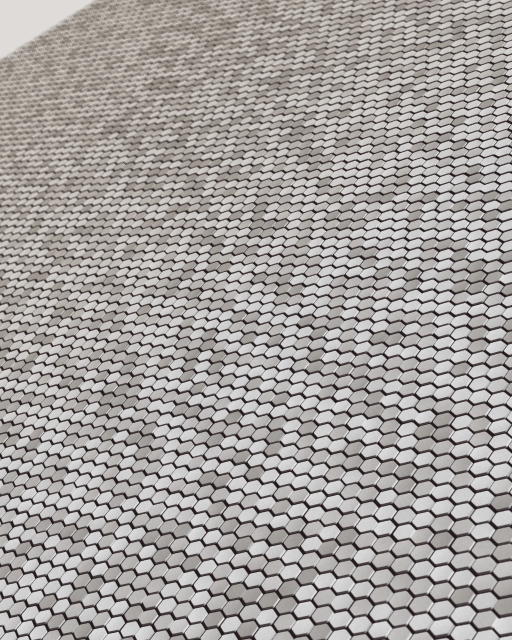
Give the GLSL for this texture, as a WebGL 2 fragment shader.

```glsl
#version 300 es
precision highp float;

uniform vec2 u_resolution;
out vec4 fragColor;

float hash(vec2 p) {
    return fract(sin(dot(p, vec2(127.1, 311.7))) * 43758.5453);
}

float noise(vec2 p) {
    vec2 i = floor(p), f = fract(p);
    f = f * f * (3.0 - 2.0 * f);
    return mix(mix(hash(i), hash(i + vec2(1, 0)), f.x),
               mix(hash(i + vec2(0, 1)), hash(i + vec2(1, 1)), f.x), f.y);
}

// Distance from a hexagon centre, 0.5 at the middle of a cell side
float hexDistance(vec2 q) {
    q = abs(q);
    return max(q.x, dot(q, vec2(0.5, 0.866)));
}

// Offset from the nearest cell centre of a hexagonal lattice
vec2 hexCell(vec2 p) {
    const vec2 period = vec2(1.0, 1.7320508);
    vec2 a = mod(p, period) - 0.5 * period;
    vec2 b = mod(p - 0.5 * period, period) - 0.5 * period;
    return dot(a, a) < dot(b, b) ? a : b;
}

// Coordinates along the horizon (x) and away from the viewer (y)
vec2 tiltedAxes(vec2 p) {
    return vec2(dot(p, vec2(0.85, 0.53)), dot(p, vec2(-0.53, 0.85)));
}

vec3 surface(vec2 p) {
    vec2 t = tiltedAxes(p);
    float nearness = 1.0 - 0.66 * t.y;
    vec2 plane = vec2((t.x - 0.3) / (0.032 * nearness), 80.0 / nearness);

    vec2 q = hexCell(plane);
    vec2 id = round((plane - q) * vec2(2.0, 1.1547005));
    float tone = hash(id);
    vec2 tilt = vec2(hash(id + 7.0), hash(id + 19.0)) - 0.5;
    float lift = 0.065 + 0.05 * hash(id + 41.0);
    q -= 0.05 * tilt;

    // Raised face with soft corners, and the side walls facing the viewer
    vec2 top = q - lift * vec2(0.3, 0.95);
    float faceDist = max(hexDistance(top), length(top) - 0.045);
    float sideDist = hexDistance(q - vec2(0.02, -0.035));
    float face = 1.0 - smoothstep(0.41, 0.45, faceDist);
    float side = 1.0 - smoothstep(0.425, 0.46, sideDist);

    // Matt tiles in light, medium and darker greys
    vec3 lightTile = vec3(0.82, 0.82, 0.815);
    vec3 midTile = vec3(0.73, 0.72, 0.705);
    vec3 darkTile = vec3(0.63, 0.615, 0.595);
    float shade = tone + 0.15 * (noise(plane * vec2(0.22, 0.15)) - 0.5);
    vec3 tile = mix(darkTile, midTile, smoothstep(0.05, 0.28, shade));
    tile = mix(tile, lightTile, smoothstep(0.36, 0.64, shade));
    tile += 0.1 * dot(q, tilt + vec2(-0.3, 0.5));
    tile += 0.03 * (noise(plane * 14.0) - 0.5);

    // Dark stepped joints, lower right walls catching the light
    vec3 color = vec3(0.14, 0.10, 0.11) + 0.1 * smoothstep(0.2, 0.7, t.y);
    vec3 litWall = vec3(0.68 + 0.22 * hash(id + 63.0));
    vec3 wall = mix(vec3(0.27, 0.24, 0.24), litWall, smoothstep(-0.04, 0.1, q.x));
    color = mix(color, wall, side);
    color = mix(color, tile, face);

    // Warmer and dimmer with distance
    color *= mix(vec3(1.0, 1.0, 1.01), vec3(0.97, 0.94, 0.90),
                 smoothstep(0.1, 0.75, t.y));

    // Plain wall beyond the last row
    vec3 plaster = vec3(0.87, 0.86, 0.85);
    return mix(color, plaster, smoothstep(0.767, 0.773, t.y));
}

void main() {
    vec2 p = gl_FragCoord.xy / u_resolution.y;
    float depth = tiltedAxes(p).y;

    // Lens blur that grows away from the sharp middle
    float radius = 0.6 / u_resolution.y
                 + 0.002 * smoothstep(0.3, 0.8, depth)
                 + 0.0005 * smoothstep(-0.1, -0.42, depth);
    vec3 sum = vec3(0.0);
    for (int i = 0; i < 20; i++) {
        float k = float(i) + 0.5;
        float angle = k * 2.39996;
        sum += surface(p + radius * sqrt(k / 20.0) * vec2(cos(angle), sin(angle)));
    }
    fragColor = vec4(sum / 20.0, 1.0);
}
```
